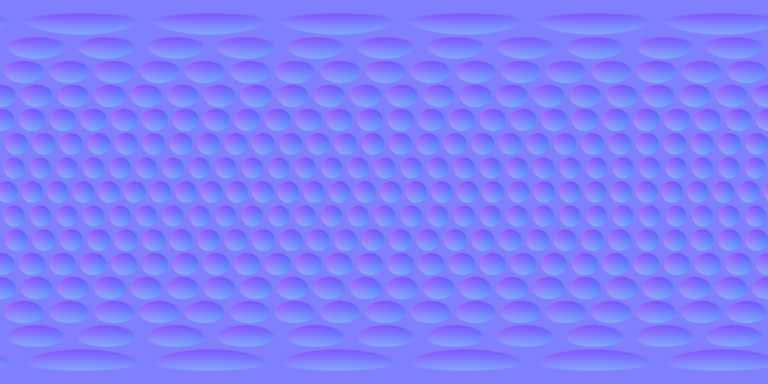
Write a WebGL 1 fragment shader that draws this texture map.

```glsl
precision highp float;
// Tangent-space normal map of a dimpled ball, unwrapped by longitude and latitude.
// Evenly spaced latitude rows hold round dimples, fewer of them towards the poles;
// each dimple is a spherical bowl, measured on the sphere so it stretches at the poles.

uniform vec2 u_resolution;

#define PI 3.14159265
#define ROW_STEPS 16.0       // latitude steps from pole to pole
#define EQUATOR_COUNT 30.0   // dimples around the equator
#define DIMPLE_RADIUS 0.090  // angular radius in radians
#define RIM_SOFTNESS 0.007   // half width of the rim blend in radians
#define RIM_SLOPE 0.36       // surface slope reached at the rim
#define PHASES_POLAR vec4(0.64, 0.52, 0.53, 0.00)
#define PHASES_MIDDLE vec4(0.04, 0.60, 0.53, 0.26)

// Turn of each row, in dimple spacings; both hemispheres mirror each other.
float rowPhase(float row) {
    float fromPole = min(row, ROW_STEPS - row);
    vec4 polar = vec4(equal(vec4(fromPole), vec4(1.0, 2.0, 3.0, 4.0)));
    vec4 middle = vec4(equal(vec4(fromPole), vec4(5.0, 6.0, 7.0, 8.0)));
    return dot(polar, PHASES_POLAR) + dot(middle, PHASES_MIDDLE);
}

// Slope of the surface along longitude (x) and down from the north pole (y).
vec2 dimpleSlope(float longitude, float colatitude) {
    // Nearest row and nearest dimple centre within it
    float row = clamp(floor(colatitude / PI * ROW_STEPS + 0.5), 1.0, ROW_STEPS - 1.0);
    float centre = row * PI / ROW_STEPS;
    float count = floor(EQUATOR_COUNT * sin(centre) + 0.5);
    float cell = longitude / (2.0 * PI) * count - rowPhase(row);
    float turn = (fract(cell + 0.5) - 0.5) * 2.0 * PI / count;

    // Great-circle distance to the centre, and the gradient of half its square
    float s = sin(colatitude), c = cos(colatitude);
    float sc = sin(centre), cc = cos(centre);
    float cosDistance = c * cc + s * sc * cos(turn);
    float distance = sqrt(max(2.0 - 2.0 * cosDistance, 0.0));
    vec2 gradient = vec2(s * sc * sin(turn), s * cc - c * sc * cos(turn));

    // Bowl slope grows to the rim, then blends into the smooth ball
    float inside = 1.0 - smoothstep(DIMPLE_RADIUS - RIM_SOFTNESS,
                                    DIMPLE_RADIUS + RIM_SOFTNESS, distance);
    return gradient / DIMPLE_RADIUS * RIM_SLOPE * inside;
}

void main() {
    vec2 uv = gl_FragCoord.xy / u_resolution;
    vec2 slope = dimpleSlope(uv.x * 2.0 * PI, (1.0 - uv.y) * PI);

    // Encode the normal; colatitude runs down, so its sign flips
    vec3 normal = normalize(vec3(-slope.x, slope.y, 1.0));
    gl_FragColor = vec4(normal * 0.5 + 0.5, 1.0);
}
```
